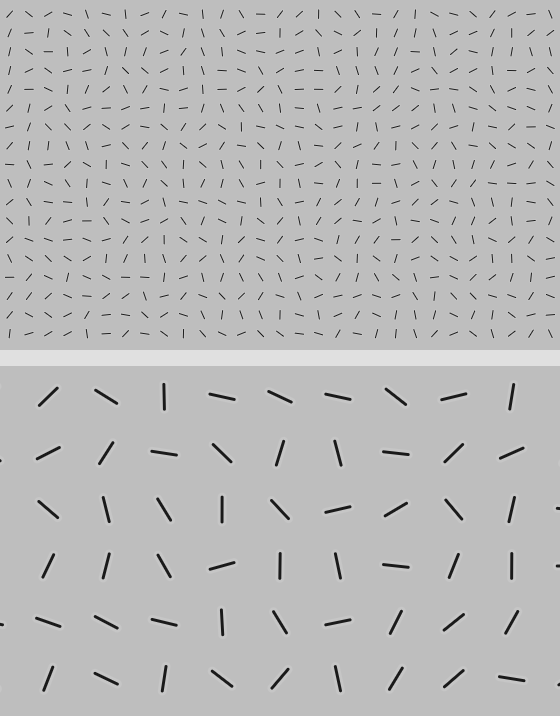
Top, the full canvas; bottom, a detail of the centre.
A Shadertoy shader for this pattern:

```glsl
float hash(vec2 cell) {
    vec3 p = fract(vec3(cell.xyx) * vec3(0.1031, 0.1030, 0.0973) + 0.37);
    p += dot(p, p.yzx + 33.33);
    return fract((p.x + p.y) * p.z);
}

float segmentDistance(vec2 p, vec2 dir, float halfLength) {
    float along = clamp(dot(p, dir), -halfLength, halfLength);
    return length(p - dir * along);
}

void mainImage(out vec4 fragColor, in vec2 fragCoord) {
    float pixel = 1.0 / iResolution.y;
    vec2 uv = fragCoord * pixel;

    // 29 columns fill the width; 18 rows leave a narrow margin above and below
    vec2 spacing = vec2(iResolution.x * pixel / 29.0, 0.0537);
    vec2 grid = (uv - vec2(0.0, 0.0198)) / spacing;
    vec2 cell = clamp(floor(grid), vec2(0.0), vec2(28.0, 17.0));
    vec2 local = (grid - cell - 0.5) * spacing;

    // Each dash turns about its centre by a random angle
    float angle = 3.14159 * hash(cell + 5.0);
    float dist = segmentDistance(local, vec2(cos(angle), sin(angle)), 0.0118);

    // Dark dash with a faint pale rim on grey
    float ink = clamp(0.5 + (0.0014 - dist) / pixel, 0.0, 1.0);
    float rim = clamp(0.5 + (0.0042 - dist) / pixel, 0.0, 1.0);
    float shade = mix(0.747, 0.775, rim);
    fragColor = vec4(vec3(mix(shade, 0.1, ink)), 1.0);
}
```
